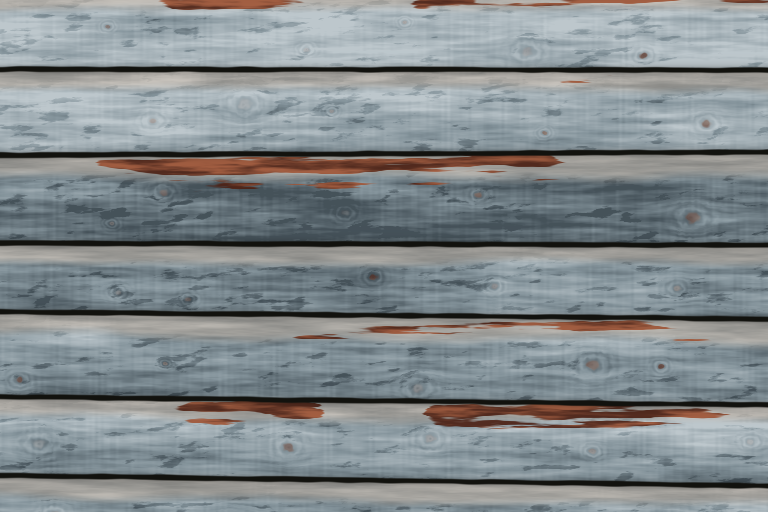
Reproduce this texture procedurally as a Shadertoy shader.

```glsl
const int BOARDS = 7;

// Seam heights at the left and right ends, from top to bottom
const float SEAM_LEFT[8] = float[8](1.02, 0.865, 0.697, 0.525, 0.391, 0.225, 0.072, -0.09);
const float SEAM_RIGHT[8] = float[8](1.02, 0.863, 0.703, 0.521, 0.377, 0.209, 0.051, -0.11);

// Weathering of each board: 0 is dark slate, 1 is pale silver
const float TONE[7] = float[7](0.78, 0.67, 0.26, 0.48, 0.55, 0.66, 0.48);

// Rust of each board: start, end, centre of a bare gap, amount
const vec4 RUST[7] = vec4[7](
    vec4(0.18, 1.05, 0.47, 0.26), vec4(0.48, 1.05, 0.65, 0.19),
    vec4(0.10, 0.78, 2.00, 0.37), vec4(0.80, 1.02, 2.00, 0.13),
    vec4(0.33, 1.10, 2.00, 0.29), vec4(0.20, 0.99, 0.485, 0.33),
    vec4(0.00, 1.00, 2.00, 0.00));

const vec3 SLATE = vec3(0.27, 0.32, 0.35);
const vec3 GREY = vec3(0.52, 0.58, 0.61);
const vec3 SILVER = vec3(0.74, 0.78, 0.80);
const vec3 BEIGE = vec3(0.70, 0.65, 0.60);
const vec3 RUST_DARK = vec3(0.30, 0.13, 0.08);
const vec3 RUST_LIGHT = vec3(0.63, 0.34, 0.22);
const vec3 GAP = vec3(0.07, 0.07, 0.055);

float hash(vec2 p) {
    vec3 q = fract(p.xyx * 0.1031);
    q += dot(q, q.yzx + 33.33);
    return fract((q.x + q.y) * q.z);
}

float noise(vec2 p) {
    vec2 i = floor(p), f = fract(p);
    f = f * f * (3.0 - 2.0 * f);
    return mix(mix(hash(i), hash(i + vec2(1, 0)), f.x),
               mix(hash(i + vec2(0, 1)), hash(i + vec2(1, 1)), f.x), f.y);
}

float fbm(vec2 p) {
    float sum = 0.0, weight = 0.5;
    for (int i = 0; i < 5; i++) {
        sum += weight * noise(p);
        p = p * 2.03 + 7.1;
        weight *= 0.5;
    }
    return sum;
}

float seamHeight(int i, float s) {
    return mix(SEAM_LEFT[i], SEAM_RIGHT[i], s);
}

vec3 weatheredWood(float t) {
    return t < 0.5 ? mix(SLATE, GREY, t * 2.0) : mix(GREY, SILVER, t * 2.0 - 1.0);
}

// Returns the bent grain height, the knot core and the ring shading
vec3 knots(vec2 q, float id, float height, float aspect) {
    vec3 result = vec3(q.y, 0.0, 0.0);
    for (int j = 0; j < 5; j++) {
        vec2 seed = vec2(float(j) + 3.0, id * 7.0 + 2.0);
        vec2 centre = vec2((float(j) + hash(seed)) * aspect / 5.0,
                           height * mix(0.38, 0.85, hash(seed + 11.3)));
        float size = mix(0.004, 0.013, hash(seed + 23.7));
        vec2 offset = q - centre;
        float d = length(offset * vec2(0.75, 1.0)) / size;
        d += 0.5 * (noise(q * 150.0) - 0.5);
        float halo = exp(-d * d / 7.0);
        result.x -= offset.y * halo * 0.75;
        result.y = max(result.y, (1.0 - smoothstep(0.45, 1.0, d)) * hash(seed + 31.9));
        result.z += halo * sin(d * 5.0);
    }
    return result;
}

float rustCover(vec2 q, float v, float s, float id, vec4 rust) {
    float extent = smoothstep(rust.x, rust.x + 0.06, s) * (1.0 - smoothstep(rust.y - 0.08, rust.y, s));
    extent *= smoothstep(0.05, 0.085, abs(s - rust.z));
    float patches = fbm(q * vec2(5.0, 65.0) + id * 19.0);
    float score = patches + rust.w * extent - 0.25 - 1.6 * abs(v - 0.15);
    return smoothstep(0.48, 0.55, score);
}

void mainImage(out vec4 fragColor, in vec2 fragCoord) {
    vec2 p = fragCoord / iResolution.y;
    float s = fragCoord.x / iResolution.x;
    float pixel = 1.0 / iResolution.y;

    // Find the board and its local coordinates
    int board = 0;
    for (int i = 1; i < BOARDS; i++) if (p.y < seamHeight(i, s)) board = i;
    float id = float(board);
    float top = seamHeight(board, s), bottom = seamHeight(board + 1, s);
    float height = top - bottom;
    vec2 q = vec2(p.x, top - p.y);
    float v = q.y / height;

    // Grain, saw marks and small dark flecks
    vec3 knot = knots(q, id, height, iResolution.x / iResolution.y);
    vec2 g = vec2(q.x, knot.x) + id * vec2(5.3, 3.7);
    float coarse = fbm(g * vec2(3.0, 13.0));
    float streak = fbm(g * vec2(8.0, 85.0));
    float fine = noise(g * vec2(35.0, 250.0));
    float saw = noise(q * vec2(170.0, 12.0) + id);
    float rings = sin(g.y * 320.0 + 24.0 * fbm(g * vec2(2.0, 7.0)));
    float flecks = smoothstep(0.6, 0.72, fbm(vec2(g.x * 22.0 + g.y * 25.0, g.y * 75.0)));

    // Pale, warmer strip sheltered by the board above
    float sheltered = 1.0 - smoothstep(0.16, 0.32, v + 0.2 * (coarse - 0.5));
    float tone = TONE[board] + 0.85 * (coarse - 0.48) + 0.65 * (streak - 0.48);
    tone += 0.12 * (fine - 0.5) + 0.09 * (saw - 0.5) + 0.035 * rings + 0.11 * knot.z;
    tone += 0.12 * (0.5 - v) - 0.32 * flecks;
    tone = mix(tone, max(tone, 0.62 + 0.5 * (streak - 0.5)), sheltered);
    vec3 color = weatheredWood(clamp(tone, 0.0, 1.0));
    color = mix(color, BEIGE * (0.75 + 0.5 * streak), 0.6 * sheltered);

    // Knots and rust
    color = mix(color, mix(RUST_DARK, BEIGE, fine * 0.6), 0.75 * knot.y);
    vec3 rustColor = mix(RUST_DARK, RUST_LIGHT, smoothstep(0.25, 0.7, streak + 0.2 * (fine - 0.5)));
    color = mix(color, rustColor, 0.92 * rustCover(q, v, s, id, RUST[board]));

    // Dark gaps with a soft shadow
    float edge = min(top - p.y, p.y - bottom);
    float gapWidth = 0.0038 + 0.0022 * noise(vec2(p.x * 25.0, id));
    color *= 1.0 - 0.45 * exp(-edge / 0.006);
    color = mix(GAP, color, smoothstep(gapWidth - pixel, gapWidth + pixel, edge));

    fragColor = vec4(color, 1.0);
}
```
